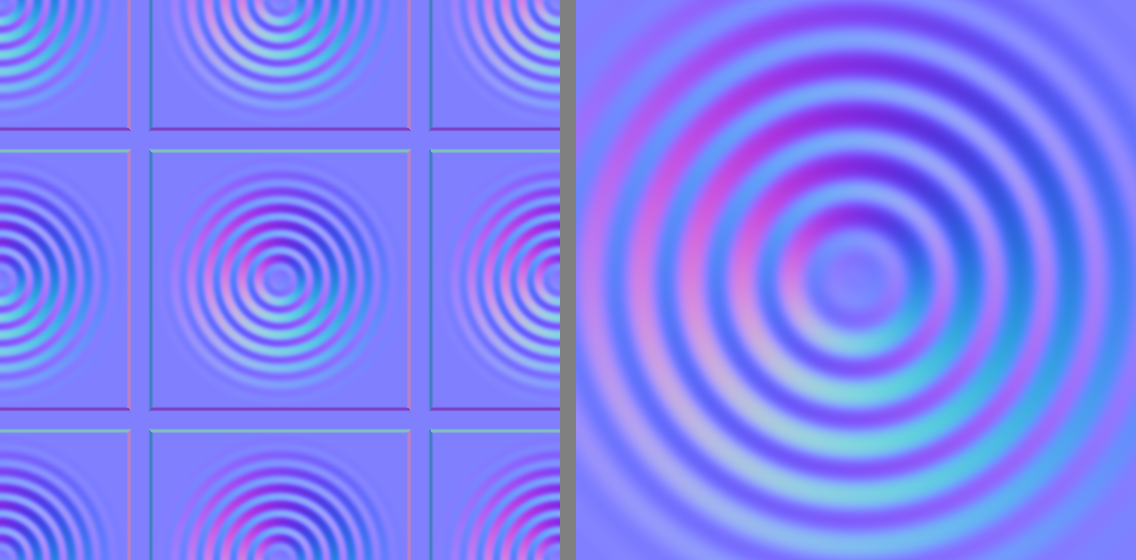
Left: the whole. Right: its middle third, enlarged.
A Shadertoy shader for this texture map:

```glsl
const float TILES = 2.0;            // repeats across and down
const float TAU = 6.2831853;

// Lengths below are fractions of one tile
const float RING_PERIOD = 0.0604;
const float RING_SLOPE = 0.64;
const float BOWL_SLOPE = 0.27;      // constant inward tilt under the rings
const float CORE_RADIUS = 0.10;     // rings grow to full strength here
const float FADE_START = 0.20;
const float FADE_END = 0.47;
const float PANEL_HALF_SIZE = 0.461;
const float BEVEL_HALF_WIDTH = 0.011;
const float BEVEL_STRENGTH = 0.54;

vec3 encodeNormal(vec3 n) {
    return 0.5 + 0.5 * n;
}

// Normal of the concentric ripples, leaning towards the centre
vec3 rippleNormal(vec2 p) {
    float r = length(p);
    float envelope = smoothstep(0.0, CORE_RADIUS, r)
                   * (1.0 - smoothstep(FADE_START, FADE_END, r));
    float slope = envelope * (BOWL_SLOPE + RING_SLOPE * sin(TAU * r / RING_PERIOD));
    vec2 inward = -p / max(r, 1e-4);
    return normalize(vec3(inward * slope, 1.0));
}

// Outward direction of the nearest side of the square panel
vec3 sideNormal(vec2 p) {
    vec2 a = abs(p);
    return a.x > a.y ? vec3(sign(p.x), 0.0, 0.0) : vec3(0.0, sign(p.y), 0.0);
}

// Soft coverage of the thin line around the panel
float bevelMask(vec2 p, float pixel) {
    float d = max(abs(p.x), abs(p.y)) - PANEL_HALF_SIZE;
    float halfWidth = max(BEVEL_HALF_WIDTH, pixel);
    return BEVEL_STRENGTH * (1.0 - smoothstep(0.0, halfWidth, abs(d)));
}

void mainImage(out vec4 fragColor, in vec2 fragCoord) {
    // Tile centres sit on the canvas centre, its edges and corners
    vec2 uv = fragCoord / iResolution.xy;
    vec2 p = fract(uv * TILES + 0.5) - 0.5;
    float pixel = TILES / min(iResolution.x, iResolution.y);

    vec3 color = encodeNormal(rippleNormal(p));
    color = mix(color, encodeNormal(sideNormal(p)), bevelMask(p, pixel));
    fragColor = vec4(color, 1.0);
}
```
